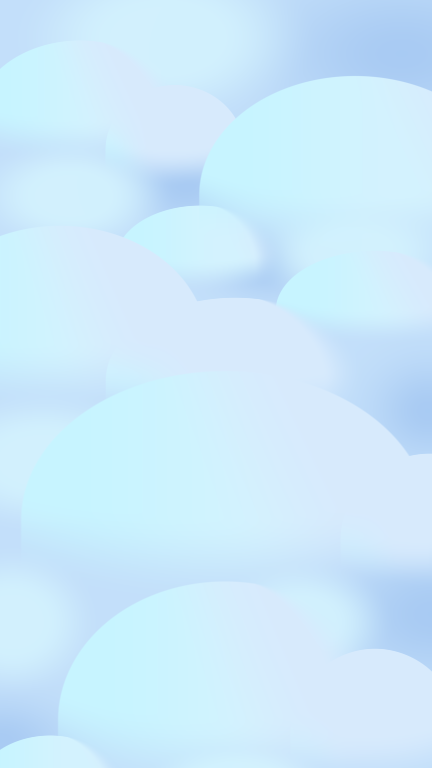
Reproduce this background procedurally as a Shadertoy shader.

```glsl
const vec3 SKY      = vec3(0.765, 0.875, 0.980);
const vec3 DEEP     = vec3(0.655, 0.790, 0.950);
const vec3 CYAN     = vec3(0.780, 0.957, 1.000);
const vec3 PALE     = vec3(0.828, 0.950, 0.995);
const vec3 LAVENDER = vec3(0.843, 0.918, 0.990);

const float EDGE_WIDTH = 0.012;
const float FADE_START = 0.02;
const float FADE_END   = -0.58;
const float GLOW_POWER = 0.90;
const float DEEP_POWER = 0.95;

// Ellipses: centre.xy, radius.xy, as fractions of the canvas
const vec4 HOLLOWS[6] = vec4[](
    vec4(0.93, 0.930, 0.28, 0.09), vec4(0.43, 0.760, 0.12, 0.05),
    vec4(0.99, 0.465, 0.12, 0.06), vec4(1.00, 0.200, 0.20, 0.08),
    vec4(0.00, 0.035, 0.15, 0.05), vec4(0.62, 0.655, 0.10, 0.04));

const vec4 GLOWS[7] = vec4[](
    vec4(0.38, 0.950, 0.30, 0.100), vec4(0.165, 0.745, 0.20, 0.065),
    vec4(0.82, 0.670, 0.22, 0.060), vec4(0.10, 0.400, 0.25, 0.080),
    vec4(0.03, 0.190, 0.17, 0.085), vec4(0.70, 0.190, 0.18, 0.070),
    vec4(0.55, -0.01, 0.18, 0.035));

// Domes run from back to front
const vec4 DOMES[12] = vec4[](
    vec4(0.405, 0.805, 0.162, 0.085), vec4(0.185, 0.844, 0.243, 0.104),
    vec4(0.463, 0.661, 0.197, 0.072), vec4(0.822, 0.746, 0.363, 0.156),
    vec4(0.868, 0.596, 0.231, 0.078), vec4(0.544, 0.505, 0.301, 0.108),
    vec4(0.139, 0.551, 0.343, 0.156), vec4(0.995, 0.297, 0.208, 0.113),
    vec4(0.521, 0.323, 0.475, 0.195), vec4(0.868, 0.043, 0.197, 0.113),
    vec4(0.521, 0.062, 0.389, 0.182), vec4(0.116, -0.029, 0.174, 0.072));

// Per dome: lavender bias, softness of the right flank
const vec2 FINISH[12] = vec2[](
    vec2(1.0, 0.0), vec2(0.0, 0.3), vec2(-0.4, 0.5), vec2(-0.35, 0.0),
    vec2(0.0, 0.3), vec2(0.9, 0.4), vec2(0.05, 0.0), vec2(1.0, 0.0),
    vec2(0.0, 0.0), vec2(1.0, 0.0), vec2(0.05, 0.45), vec2(-0.6, 0.3));

vec2 toLocal(vec2 p, vec4 ellipse) {
    return (p - ellipse.xy) / ellipse.zw;
}

// Cool light on the left, lavender on the upper right
vec3 domeColor(vec2 q, float bias) {
    vec3 cool = mix(CYAN, PALE, smoothstep(-0.8, 0.3, q.x));
    float warmth = smoothstep(-0.25, 0.45, q.x + bias + 0.35 * (q.y - 0.6));
    return mix(cool, LAVENDER, warmth);
}

// Crisp crown that dissolves towards its base
float domeCover(vec2 q, float softness) {
    float d = length(vec2(q.x, max(q.y, 0.0)));
    float crisp = max(EDGE_WIDTH, fwidth(d));
    float width = max(crisp, softness * smoothstep(0.1, 0.9, q.x));
    float crown = 1.0 - smoothstep(1.0 - width, 1.0, d);
    float base = smoothstep(FADE_END, FADE_START, q.y - 0.22 * q.x * q.x);
    return crown * base;
}

void mainImage(out vec4 fragColor, in vec2 fragCoord) {
    vec2 p = fragCoord / iResolution.xy;
    vec3 color = SKY;

    // Deep blue hollows
    for (int i = 0; i < HOLLOWS.length(); i++) {
        vec2 q = toLocal(p, HOLLOWS[i]);
        color = mix(color, DEEP, DEEP_POWER * exp(-dot(q, q)));
    }

    // Blurred distant puffs
    for (int i = 0; i < GLOWS.length(); i++) {
        float d = length(toLocal(p, GLOWS[i]));
        color = mix(color, PALE, GLOW_POWER * (1.0 - smoothstep(0.4, 1.2, d)));
    }

    // Cloud domes
    for (int i = 0; i < DOMES.length(); i++) {
        vec2 q = toLocal(p, DOMES[i]);
        color = mix(color, domeColor(q, FINISH[i].x), domeCover(q, FINISH[i].y));
    }

    fragColor = vec4(color, 1.0);
}
```
